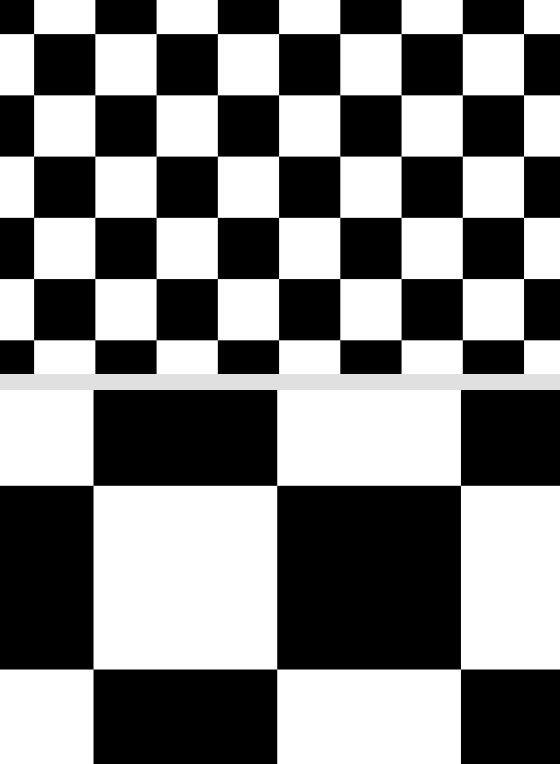
Top, the full canvas; bottom, a detail of the centre.
Give the GLSL for this pattern, as a Shadertoy shader.

```glsl
// Black and white checkerboard of equal squares, cropped at the canvas borders.

// Lengths are fractions of the canvas height.
const float SQUARE_SIZE = 56.0 / 342.0;
const vec2 FIRST_CORNER = vec2(31.2, 30.8) / 342.0; // lowest, leftmost grid crossing
const vec3 DARK = vec3(0.0);
const vec3 LIGHT = vec3(1.0);

// Signed distance to the nearest grid line, alternating in sign per square.
vec2 alternatingDistance(vec2 cell) {
    return abs(mod(cell - 0.5, 2.0) - 1.0) - 0.5;
}

void mainImage(out vec4 fragColor, in vec2 fragCoord) {
    vec2 position = fragCoord / iResolution.y;
    vec2 cell = (position - FIRST_CORNER) / SQUARE_SIZE;

    // Square waves along both axes, with edges smoothed over one pixel.
    float pixelsPerSquare = SQUARE_SIZE * iResolution.y;
    vec2 wave = clamp(2.0 * pixelsPerSquare * alternatingDistance(cell), -1.0, 1.0);

    // Squares where the waves agree are dark.
    float lightness = 0.5 - 0.5 * wave.x * wave.y;
    fragColor = vec4(mix(DARK, LIGHT, lightness), 1.0);
}
```
